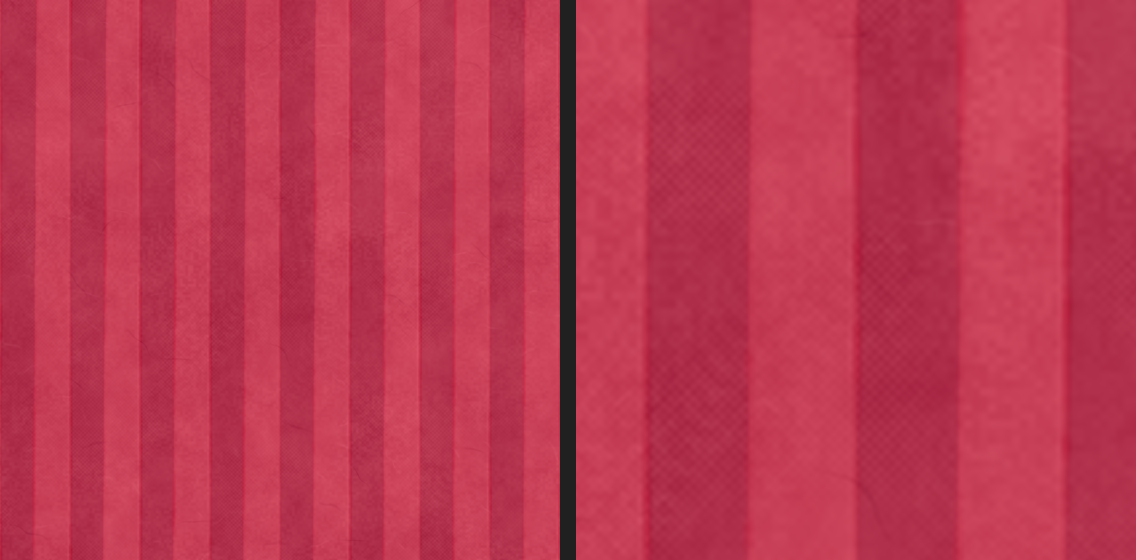
Left: the whole. Right: its middle third, enlarged.
Give the GLSL for this pattern, as a three.js fragment shader.

```glsl
// Eight pairs of dark and light crimson vertical stripes on worn paper.
// Stripes come from a repeated distance to each edge; layered value noise,
// patchy grain and weave, sparse creases and pressed seams give the wear.
varying vec2 vUv;

const float REPEATS = 8.0;
const float EDGE_SOFTNESS = 0.0019;
const vec3 DARK_RED = vec3(0.700, 0.195, 0.300);
const vec3 LIGHT_RED = vec3(0.792, 0.257, 0.347);
const vec3 SEAM_RED = vec3(0.765, 0.150, 0.265);

float hash(vec2 p) {
  return fract(sin(dot(p, vec2(127.1, 311.7))) * 43758.55);
}

float valueNoise(vec2 p) {
  vec2 cell = floor(p);
  vec2 f = fract(p);
  f = f * f * (3.0 - 2.0 * f);
  float low = mix(hash(cell), hash(cell + vec2(1.0, 0.0)), f.x);
  float high = mix(hash(cell + vec2(0.0, 1.0)), hash(cell + 1.0), f.x);
  return mix(low, high, f.y);
}

// Layered noise centred on zero
float mottling(vec2 p) {
  float sum = 0.0;
  float weight = 0.5;
  for (int i = 0; i < 4; i++) {
    sum += weight * (valueNoise(p) - 0.5);
    p = mat2(0.8, 0.6, -0.6, 0.8) * p * 2.1 + 7.3;
    weight *= 0.5;
  }
  return sum;
}

// Signed distance to the nearest repeat of a vertical edge
float edgeDistance(float x, float position) {
  float period = 1.0 / REPEATS;
  return (fract((x - position) / period + 0.5) - 0.5) * period;
}

float line(float d, float halfWidth) {
  return 1.0 - smoothstep(0.0, halfWidth, abs(d));
}

// Short bent scratches, one at most in each cell of a grid
float creases(vec2 uv, float count, float seed) {
  vec2 p = uv * count;
  float total = 0.0;
  for (int j = -1; j <= 1; j++) {
    for (int i = -1; i <= 1; i++) {
      vec2 cell = floor(p) + vec2(float(i), float(j));
      vec2 center = cell + vec2(hash(cell + seed), hash(cell + seed + 3.7));
      float angle = mix(-1.1, 0.7, hash(cell + seed + 8.1));
      vec2 q = p - center;
      q = vec2(cos(angle) * q.x + sin(angle) * q.y,
               cos(angle) * q.y - sin(angle) * q.x);
      q.y += 0.35 * q.x * q.x + 0.12 * valueNoise(p * 5.0);
      float reach = mix(0.15, 0.5, hash(cell + seed + 5.3));
      float fade = 1.0 - smoothstep(0.0, reach, abs(q.x));
      float present = step(0.55, hash(cell + seed + 11.9));
      total += present * fade * line(q.y, 0.0035 * count);
    }
  }
  return total;
}

// Two crossing sets of fine diagonal threads
float weave(vec2 uv) {
  const float THREADS = 900.0;
  return 0.5 * (sin((uv.x + uv.y) * THREADS) + sin((uv.x - uv.y) * THREADS));
}

// Patchy strength of a seam, different on every edge
float seamStrength(vec2 uv, float seed) {
  float edge = floor(uv.x * REPEATS + 0.25);
  float patches = valueNoise(vec2(edge * 5.0 + seed, uv.y * 9.0));
  float breaks = valueNoise(uv * vec2(30.0, 60.0) + seed);
  return mix(0.25, 1.0, smoothstep(0.3, 0.9, 0.7 * patches + 0.4 * breaks));
}

void main() {
  // Stripe edges: the left edge of each light stripe leans slightly
  float waver = 0.0014 * (valueNoise(vUv * vec2(16.0, 10.0)) - 0.5);
  float lean = mix(0.0595, mix(0.0652, 0.0618, vUv.x), vUv.y);
  float leftEdge = edgeDistance(vUv.x, lean + waver);
  float rightEdge = edgeDistance(vUv.x, mix(0.1258, 0.1242, vUv.x) + 0.5 * waver);
  float inStripe = smoothstep(-EDGE_SOFTNESS, EDGE_SOFTNESS, leftEdge);
  float beforeEnd = 1.0 - smoothstep(-EDGE_SOFTNESS, EDGE_SOFTNESS, rightEdge);
  float light = abs(leftEdge) < abs(rightEdge) ? inStripe : beforeEnd;
  vec3 color = mix(DARK_RED, LIGHT_RED, light);

  // Saturated seams, with a pale ridge and a dark crease at the right edge
  float rightStrength = seamStrength(vUv, 23.0);
  float leftSeam = line(leftEdge, 0.0055) * seamStrength(vUv, 4.0);
  float rightSeam = line(rightEdge, 0.0040) * rightStrength;
  color = mix(color, SEAM_RED, 0.7 * max(leftSeam, rightSeam));
  color += line(rightEdge + 0.0040, 0.0030) * rightStrength * 0.024;
  color -= line(rightEdge - 0.0026, 0.0030) * rightStrength * vec3(0.020, 0.035, 0.030);

  // Broad fading, cloudy blotches and grain of uneven strength
  color += (valueNoise(vUv * 2.7 + 13.0) - 0.5) * vec3(0.030, 0.026, 0.022);
  color += mottling(vUv * 8.0) * vec3(0.075, 0.068, 0.056);
  color += mottling(vUv * vec2(36.0, 30.0) + 19.0) * vec3(0.044, 0.062, 0.052);
  float roughness = 0.4 + 1.2 * valueNoise(vUv * 14.0 + 47.0);
  color += (valueNoise(vUv * 210.0) - 0.5) * roughness * vec3(0.028, 0.034, 0.030);

  // Threads that show in patches, mostly on the dark stripes
  float threadPatches = smoothstep(0.35, 0.85, valueNoise(vUv * 12.0 + 31.0));
  color += weave(vUv) * threadPatches * mix(0.014, 0.006, light);

  // Pale scratches and darker folds
  color += creases(vUv, 13.0, 2.0) * vec3(0.018, 0.026, 0.024);
  color -= creases(vUv, 8.0, 41.0) * vec3(0.034, 0.030, 0.024);

  gl_FragColor = vec4(color, 1.0);
}
```
